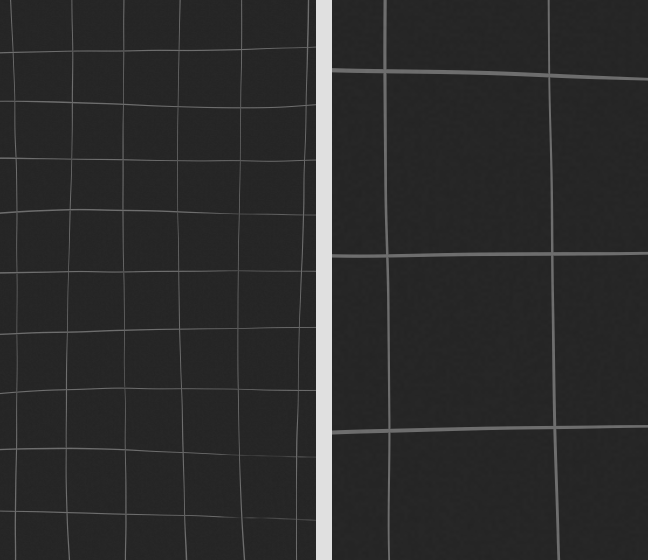
Left, the full canvas; right, a detail of the centre.
This pattern is drawn by a Shadertoy shader. Its source:

```glsl
// A loose hand-drawn grid of thin grey strokes on a charcoal ground.
// Every stroke is a gentle cubic curve with a little wobble; its width follows
// a noisy pen pressure, and some rows run dry towards the right.

const vec2  CANVAS       = vec2(9.0, 16.0);  // canvas size in drawing units
const int   COLUMNS      = 6;
const int   ROWS         = 9;
const vec3  GROUND       = vec3(0.148);
const vec3  CHALK        = vec3(0.43);
const float THIN_WIDTH   = 0.017;
const float THICK_WIDTH  = 0.043;
const float WOBBLE       = 0.025;
const float GRAIN        = 0.012;
const float GRAIN_SCALE  = 30.0;
const float DRY_START    = 6.2;              // where dry rows begin to fade

// Curve of each stroke: offset, tilt, bow, twist.
const vec4 COLUMN_CURVE[COLUMNS] = vec4[](
    vec4(0.485, -0.020, -0.116, -0.042),
    vec4(1.944,  0.208,  0.071, -0.167),
    vec4(3.527, -0.063,  0.033,  0.042),
    vec4(5.098, -0.135,  0.119,  0.042),
    vec4(6.792,  0.097,  0.125, -0.139),
    vec4(8.575,  0.250,  0.042, -0.083));

const vec4 ROW_CURVE[ROWS] = vec4[](
    vec4( 1.292, -0.121, -0.029, -0.015),
    vec4( 3.102, -0.213, -0.054,  0.098),
    vec4( 4.902, -0.031, -0.098,  0.083),
    vec4( 6.577,  0.098, -0.021,  0.000),
    vec4( 8.246,  0.021, -0.019,  0.000),
    vec4( 9.969, -0.129, -0.083,  0.098),
    vec4(11.425, -0.073,  0.023,  0.042),
    vec4(12.973, -0.177,  0.077,  0.125),
    vec4(14.558,  0.027,  0.023,  0.056));

const float ROW_DRYNESS[ROWS] = float[](0.9, 0.8, 0.0, 0.0, 0.3, 0.4, 0.1, 0.0, 0.0);

float hash(vec2 p) {
    return fract(sin(dot(p, vec2(127.1, 311.7))) * 43758.5453);
}

float noise(vec2 p) {
    vec2 i = floor(p), f = fract(p);
    f = f * f * (3.0 - 2.0 * f);
    return mix(mix(hash(i), hash(i + vec2(1.0, 0.0)), f.x),
               mix(hash(i + vec2(0.0, 1.0)), hash(i + vec2(1.0)), f.x), f.y);
}

// Cubic stroke position for s in -1..1 along the canvas.
float curve(vec4 c, float s) {
    return c.x + s * (c.y + s * (c.z + s * c.w));
}

// Share of a pixel covered by a stroke at signed distance d.
float coverage(float d, float width, float pixel) {
    float h = 0.5 * width;
    return max(min(d + 0.5 * pixel, h) - max(d - 0.5 * pixel, -h), 0.0) / pixel;
}

// One stroke: across and along are positions relative to its direction.
float stroke(float across, float along, float seed, float press, float pixel) {
    float d = across + WOBBLE * (noise(vec2(along * 0.9, seed)) - 0.5);
    float pressure = press + 0.7 * (noise(vec2(along * 0.6, seed + 40.0)) - 0.5);
    return coverage(d, mix(THIN_WIDTH, THICK_WIDTH, clamp(pressure, 0.0, 1.0)), pixel);
}

void mainImage(out vec4 fragColor, in vec2 fragCoord) {
    vec2 pixel = CANVAS / iResolution.xy;
    vec2 p = fragCoord * pixel;
    vec2 s = 2.0 * p / CANVAS - 1.0;
    float ink = 0.0;

    // Columns press harder at both ends.
    for (int i = 0; i < COLUMNS; i++) {
        float seed = float(i) + 3.0;
        float press = 0.35 + 0.3 * s.y * s.y + 0.2 * (hash(vec2(seed, 9.0)) - 0.5);
        ink = max(ink, stroke(p.x - curve(COLUMN_CURVE[i], s.y), p.y, seed, press, pixel.x));
    }

    // Rows start heavy at the left; dry ones break up at the right.
    for (int i = 0; i < ROWS; i++) {
        float seed = float(i) + 17.0;
        float press = 0.5 - 0.25 * s.x;
        float line = stroke(p.y - curve(ROW_CURVE[i], s.x), p.x, seed, press, pixel.y);
        float patchy = 0.4 + 0.6 * noise(vec2(p.x * 3.5, seed + 80.0));
        float dry = ROW_DRYNESS[i] * smoothstep(DRY_START, DRY_START + 0.4, p.x) * patchy;
        ink = max(ink, line * (1.0 - dry));
    }

    // Faint grain on the ground.
    float grain = GRAIN * (noise(p * GRAIN_SCALE) - 0.5);
    fragColor = vec4(mix(GROUND, CHALK, ink) + grain, 1.0);
}
```
